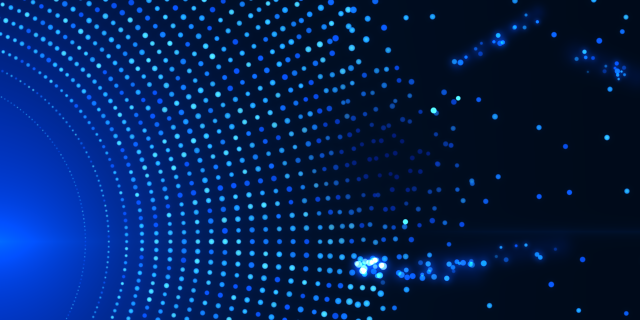
Give the GLSL for this background, as a Shadertoy shader.

```glsl
// Concentric rings of glowing blue dots that dissolve into scattered sparks over navy.
#define CENTER vec2(-0.253, 0.245)
#define GLOW_POS vec2(0.0, 0.245)
#define RING_COUNT 52
#define RING_GAP 0.0425
#define ANGLE_STEP 0.0352
#define DOT_RADIUS 0.0082
#define SPARKS 14
#define NAVY vec3(0.0, 0.05, 0.125)
#define AZURE vec3(0.03, 0.33, 1.0)
#define SKY vec3(0.10, 0.68, 1.0)
#define ICE vec3(0.34, 0.97, 1.0)

float hash(vec2 p) {
    return fract(sin(dot(p, vec2(127.1, 311.7))) * 43758.5453);
}

float disc(float d, float radius) {
    float soft = max(0.0026, 0.7 / iResolution.y);
    return 1.0 - smoothstep(radius - soft, radius + soft, d);
}

float blob(vec2 p, vec2 c, vec2 size) {
    vec2 q = (p - c) / size;
    return exp(-dot(q, q));
}

vec3 dotColor(float h) {
    vec3 c = mix(AZURE, SKY, smoothstep(0.05, 0.45, h));
    return mix(c, ICE, smoothstep(0.6, 0.95, h));
}

// Gaps shrink from the inner rings outward and again in the loose zone.
float ringRadius(float k) {
    float inner = 0.054 * (1.0 - exp(-k / 1.2));
    return 0.52 + RING_GAP * k + inner - 0.009 * max(k - 16.0, 0.0);
}

vec3 background(vec2 p) {
    float r = length(p - CENTER);
    vec3 col = NAVY * mix(1.0, 0.8, smoothstep(1.0, 2.0, p.x));
    col += vec3(0.0, 0.12, 0.56) * exp(-pow(r / 0.85, 3.0));

    // Core light with a tapering horizontal beam
    vec2 g = abs(p - GLOW_POS);
    col += vec3(0.01, 0.15, 0.36) * exp(-length(g * vec2(3.2, 4.5)));
    col += vec3(0.0, 0.10, 0.18) * exp(-g.y * 18.0 - g.x * 5.0);

    // Faint streak on the right
    float streak = smoothstep(1.2, 1.6, p.x) * exp(-abs(p.y - 0.276) * 70.0);
    return col + vec3(0.0, 0.025, 0.07) * streak;
}

// Dots on rings; jitter rises and density falls with distance.
vec3 addRings(vec3 col, vec2 p) {
    vec2 q = p - CENTER;
    float angle = atan(q.y, q.x);
    for (int i = 0; i < RING_COUNT; i++) {
        float k = float(i);
        float ring = ringRadius(k);
        if (abs(length(q) - ring) > 0.05) continue;

        float cell = ANGLE_STEP * mix(0.65, 1.0, smoothstep(0.0, 2.5, k));
        vec2 id = vec2(k, floor(angle / cell + 0.5));
        float loose = smoothstep(1.2, 1.6, ring);
        float a = (id.y + 0.55 * loose * (hash(id + 3.1) - 0.5)) * cell;
        float rr = ring + 0.04 * loose * (hash(id + 7.7) - 0.5);
        vec2 c = rr * vec2(cos(a), sin(a));
        vec2 place = c + CENTER;

        float density = mix(1.0, 0.09, smoothstep(1.38, 1.72, ring));
        density += 0.6 * blob(place, vec2(1.27, 0.48), vec2(0.20, 0.22));
        if (hash(id + 13.3) > density) continue;

        float shade = blob(place, vec2(1.23, 0.50), vec2(0.23, 0.21));
        float lift = blob(place, vec2(1.12, 0.08), vec2(0.12, 0.12))
                   + blob(place, vec2(1.13, 0.90), vec2(0.15, 0.12));
        float size = DOT_RADIUS * mix(0.25, 0.85, smoothstep(-0.3, 3.5, k));
        size *= 1.0 + 0.18 * smoothstep(3.0, 9.0, k) + 0.2 * lift;
        size *= mix(0.85, 1.1, hash(id + 19.9)) * (1.0 - 0.15 * shade);
        float gain = mix(0.85, 1.0, hash(id + 23.5)) * (1.0 - 0.45 * shade);
        gain *= mix(0.5, 1.0, smoothstep(0.0, 2.5, k));

        // Blue rim with a paler core
        float d = length(q - c);
        float core = exp(-d * d / (size * size * 0.45));
        float h = hash(id + 29.1) * mix(1.0, 0.75, loose) + 0.1 * lift;
        vec3 tint = mix(AZURE, dotColor(h), 0.6 + 0.4 * core);
        tint = mix(tint, ICE, 0.45 * core * smoothstep(0.2, 0.6, h));
        tint = mix(tint, vec3(0.01, 0.12, 0.65), min(1.1 * shade, 1.0));
        col = mix(col, tint, disc(d, size) * gain);
        col += AZURE * 0.05 * gain * exp(-d * d / (size * size * 3.0));
    }
    return col;
}

// Cluster of soft sparks strewn along a line, wrapped in haze
vec3 trail(vec2 p, vec2 a, vec2 b, float spread, float size, float white, float seed) {
    vec2 ab = b - a;
    float h = clamp(dot(p - a, ab) / dot(ab, ab), 0.0, 1.0);
    float away = length(p - a - ab * h) / (0.6 * spread + 0.01);
    vec3 sum = vec3(0.0, 0.03, 0.13) * exp(-away * away * 2.0);
    for (int i = 0; i < SPARKS; i++) {
        vec2 id = vec2(float(i), seed);
        vec2 offset = vec2(hash(id + 1.3), hash(id + 5.9)) - 0.5;
        vec2 c = mix(a, b, (float(i) + hash(id)) / float(SPARKS)) + spread * offset;
        float s = size * mix(0.6, 1.3, hash(id + 9.1));
        float d = length(p - c);
        vec3 tint = mix(dotColor(hash(id + 11.7) * 0.75), vec3(0.8, 0.96, 1.0), white);
        float gain = mix(0.35, 1.0, hash(id + 17.3));
        sum += tint * gain * disc(d, s);
        sum += AZURE * 0.3 * gain * exp(-d * d / (s * s * 5.0));
    }
    return sum;
}

void mainImage(out vec4 fragColor, in vec2 fragCoord) {
    vec2 p = fragCoord / iResolution.y;
    p.x *= 2.0 * iResolution.y / iResolution.x;
    vec3 col = addRings(background(p), p);

    // Upper, right and lower trails
    col += trail(p, vec2(1.43, 0.80), vec2(1.68, 0.96), 0.04, 0.0065, 0.0, 2.0);
    col += 0.8 * trail(p, vec2(1.80, 0.83), vec2(1.99, 0.76), 0.07, 0.005, 0.0, 5.0);
    col += 0.85 * trail(p, vec2(1.15, 0.15), vec2(1.48, 0.15), 0.07, 0.0075, 0.1, 8.0);
    col += 0.75 * trail(p, vec2(1.36, 0.18), vec2(1.75, 0.23), 0.07, 0.007, 0.0, 11.0);

    // White-hot knot and lone bright dots
    col += trail(p, vec2(1.12, 0.162), vec2(1.195, 0.178), 0.03, 0.009, 0.85, 14.0);
    col += ICE * (disc(length(p - vec2(1.355, 0.655)), 0.009)
                + disc(length(p - vec2(1.432, 0.693)), 0.007)
                + disc(length(p - vec2(1.267, 0.307)), 0.008));
    fragColor = vec4(clamp(col, 0.0, 1.0), 1.0);
}
```
